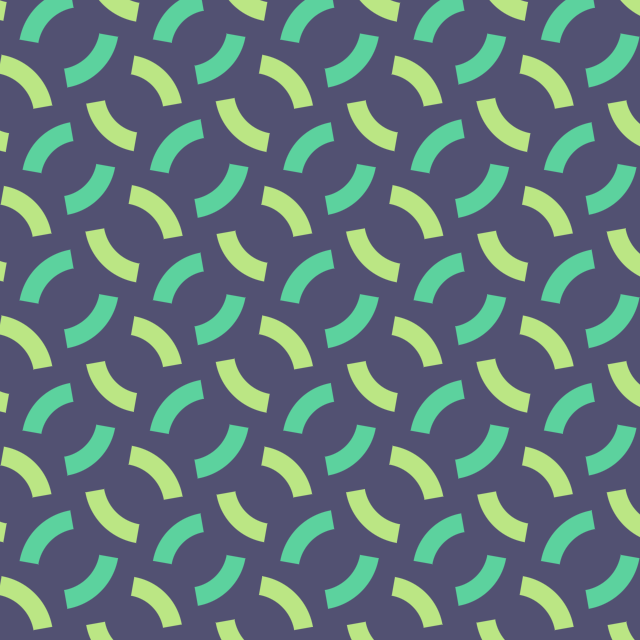
A Shadertoy shader for this pattern:

```glsl
const float CELLS = 4.91;                      // rings across the canvas
const vec2 ORIGIN = vec2(2.528, 2.617);        // centre of one wide green ring, in cells
const float STROKE = 0.146;
const float HALF_SPAN = radians(35.0);         // half the angle of each arc
const vec2 RADIUS = vec2(0.406, 0.376);        // wide, narrow
const vec2 GREEN_INSET = vec2(0.133, 0.124);   // wide, narrow
const vec2 LIME_INSET = vec2(0.140, 0.107);

const vec3 BACKGROUND = vec3(0.322, 0.318, 0.447);
const vec3 GREEN = vec3(0.361, 0.824, 0.620);
const vec3 LIME = vec3(0.733, 0.902, 0.518);

// Signed distance to an arc centred on the x axis
float arcDistance(vec2 p, float radius) {
    float band = abs(length(p) - radius) - 0.5 * STROKE;
    float ends = abs(p.y) * cos(HALF_SPAN) - p.x * sin(HALF_SPAN);
    return max(band, ends);
}

// Two facing arcs per cell, wide and narrow in a checkerboard
float arcPairs(vec2 p, vec2 axis, vec2 inset) {
    vec2 id = floor(p + 0.5);
    vec2 q = p - id;
    bool narrow = mod(id.x + id.y, 2.0) > 0.5;
    float along = abs(dot(q, axis));
    float across = dot(q, vec2(-axis.y, axis.x));
    float shift = narrow ? inset.y : inset.x;
    return arcDistance(vec2(along + shift, across), narrow ? RADIUS.y : RADIUS.x);
}

void mainImage(out vec4 fragColor, in vec2 fragCoord) {
    float pixel = CELLS / iResolution.y;
    vec2 p = fragCoord * pixel - ORIGIN;

    // Green and lime lattices, offset by half a cell
    float green = arcPairs(p, normalize(vec2(-1.0, 1.0)), GREEN_INSET);
    float lime = arcPairs(p - 0.5, normalize(vec2(1.0, 1.0)), LIME_INSET);

    // Antialiased fill
    float edge = 0.75 * pixel;
    vec3 color = BACKGROUND;
    color = mix(color, GREEN, smoothstep(edge, -edge, green));
    color = mix(color, LIME, smoothstep(edge, -edge, lime));
    fragColor = vec4(color, 1.0);
}
```
